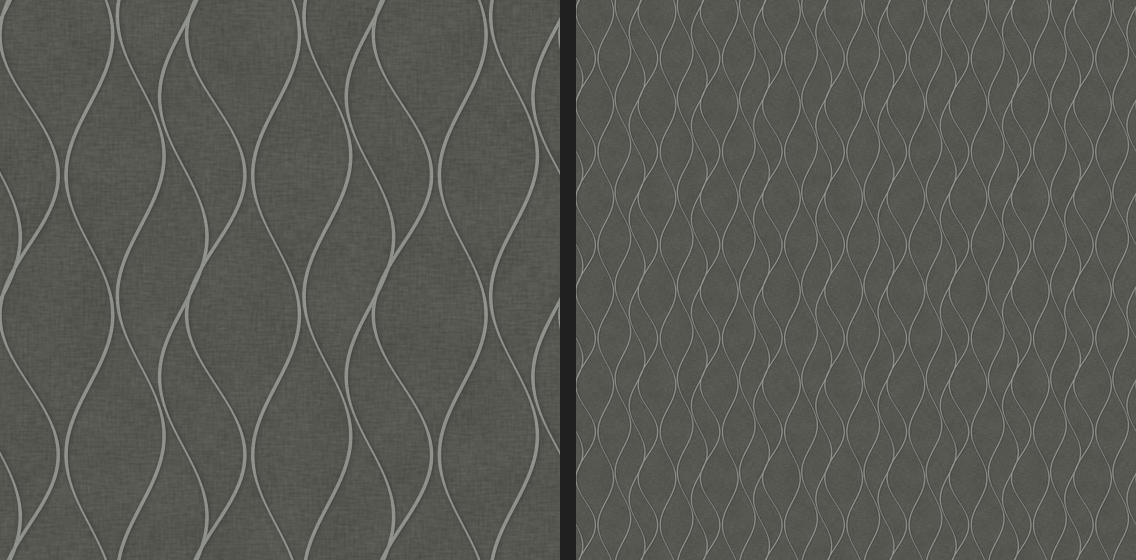
Left: one tile. Right: repeated 3 by 3.
Write a Shadertoy shader that draws this pattern.

```glsl
const float TAU = 6.2831853;

vec2 gradient(vec2 cell, vec2 period) {
    uvec2 q = uvec2(mod(cell, period));
    uint h = q.x * 1597334677u ^ q.y * 3812015801u;
    h = (h ^ (h >> 15u)) * 2246822519u;
    h ^= h >> 13u;
    float angle = TAU * float(h & 65535u) / 65536.0;
    return vec2(cos(angle), sin(angle));
}

// Gradient noise that wraps after a whole number of cells
float noise(vec2 uv, vec2 period) {
    vec2 p = uv * period, i = floor(p), f = p - i;
    vec2 u = f * f * f * (f * (f * 6.0 - 15.0) + 10.0);
    vec2 e = vec2(1, 0);
    float a = dot(gradient(i, period), f);
    float b = dot(gradient(i + e.xy, period), f - e.xy);
    float c = dot(gradient(i + e.yx, period), f - e.yx);
    float d = dot(gradient(i + e.xx, period), f - e.xx);
    return mix(mix(a, b, u.x), mix(c, d, u.x), u.y);
}

// Linen: long threads both ways over soft mottling
float linen(vec2 uv) {
    float weft = noise(uv, vec2(34, 230)) + 0.6 * noise(uv, vec2(90, 250));
    float warp = noise(uv, vec2(230, 30)) + 0.6 * noise(uv, vec2(250, 80));
    float mottle = noise(uv, vec2(9, 12)) + noise(uv, vec2(150, 150));
    return 0.034 * weft + 0.026 * warp + 0.018 * mottle;
}

void mainImage(out vec4 fragColor, in vec2 fragCoord) {
    vec2 uv = fragCoord / iResolution.xy;
    vec2 repeats = vec2(3, 2);
    vec2 p = vec2(uv.x, 1.0 - uv.y) * repeats;
    float soft = max(0.7 / iResolution.y, 0.0009);

    // Each wave: centre, swing, height of its rightmost point
    vec3 waves[4] = vec3[4](
        vec3(0.156, 0.156, 0.625),
        vec3(0.982, 0.127, 0.846),
        vec3(0.479, 0.125, 0.125),
        vec3(0.754, 0.125, 0.557));

    float line = 0.0, shadow = 0.0;
    for (int i = 0; i < 4; i++) {
        vec3 w = waves[i];
        float phase = TAU * (p.y - w.z);
        float dx = p.x - w.x - w.y * cos(phase);
        dx = (dx - round(dx)) / repeats.x;
        float lean = -sin(phase);
        float slope = lean * w.y * TAU * repeats.y / repeats.x;
        float dist = dx * inversesqrt(1.0 + slope * slope);

        // Strokes thin out where they fall to the right
        float halfWidth = 0.0032 - 0.0014 * smoothstep(0.0, 1.0, lean);
        float edge = abs(dist) - halfWidth;
        line = max(line, 1.0 - smoothstep(-soft, soft, edge));

        // Shadow is deeper on the right side
        float side = dist > 0.0 ? 1.0 : 0.45;
        shadow = max(shadow, side * exp(-max(edge, 0.0) / 0.0032));
    }

    float cloth = linen(uv);
    vec3 color = vec3(0.34, 0.34, 0.32) + cloth;
    color = mix(color, vec3(0.225, 0.225, 0.215), 0.75 * shadow);
    color = mix(color, vec3(0.56, 0.57, 0.545) + 0.5 * cloth, line);
    fragColor = vec4(color, 1.0);
}
```
